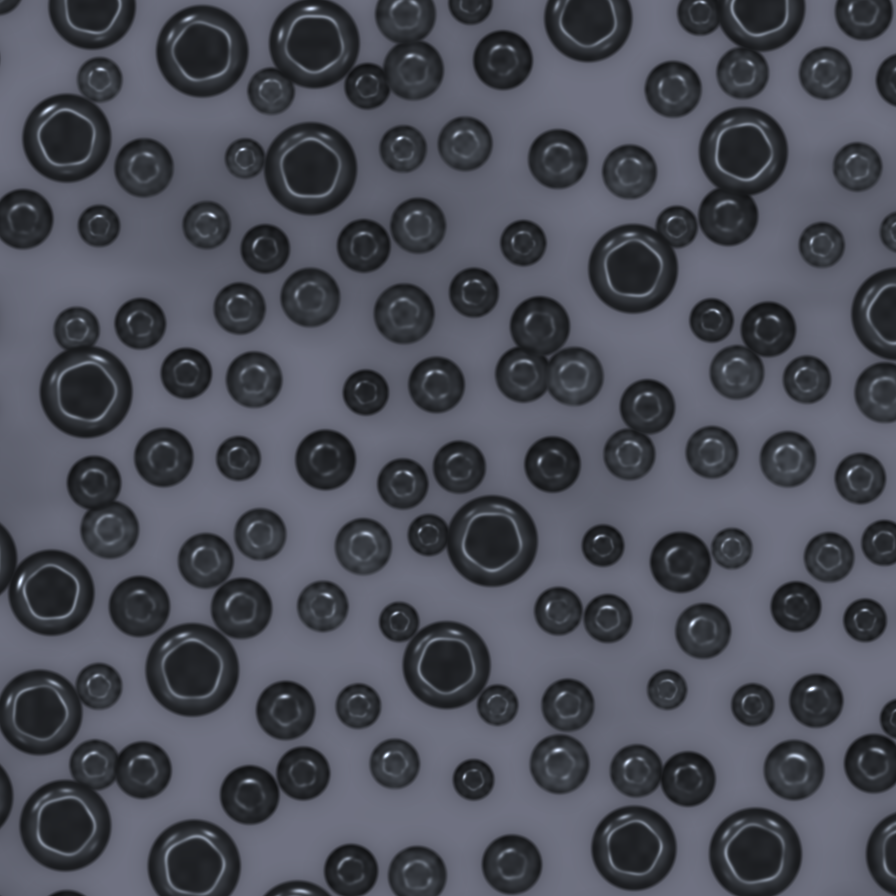
This pattern is drawn by a WebGL 2 fragment shader. Its source:

```glsl
#version 300 es
precision highp float;
// Dark glassy bubbles, large ringed ones and small glinting ones, on a hazy blue-grey ground.

#define SMALL_CELL 0.087
#define SMALL_JITTER 0.48
#define SMALL_RADIUS vec2(0.022, 0.034)
#define BIG_CELL 0.150
#define BIG_JITTER 0.58
#define BIG_SHARE 0.50
#define BIG_RADIUS vec2(0.047, 0.052)
#define EDGE_SOFTNESS 0.0028
#define HALO_WIDTH 0.008
#define GROUND_LIGHT vec3(0.435, 0.445, 0.505)
#define GROUND_SHADE vec3(0.355, 0.365, 0.415)
#define GLASS_TINT vec3(0.94, 1.00, 1.10)

uniform vec2 u_resolution;
out vec4 fragColor;

vec3 hash3(vec2 p) {
    vec3 h = fract(p.xyx * vec3(0.1031, 0.1030, 0.0973));
    h += dot(h, h.yxz + 33.33);
    return fract((h.xxy + h.yzz) * h.zyx);
}

float valueNoise(vec2 p) {
    vec2 cell = floor(p), f = fract(p);
    f = f * f * (3.0 - 2.0 * f);
    float low = mix(hash3(cell).x, hash3(cell + vec2(1, 0)).x, f.x);
    float high = mix(hash3(cell + vec2(0, 1)).x, hash3(cell + vec2(1, 1)).x, f.x);
    return mix(low, high, f.y);
}

vec3 ground(vec2 p) {
    float haze = 0.65 * valueNoise(p * 4.0 + 11.0) + 0.25 * valueNoise(p * 9.0 + 37.0)
               + 0.10 * valueNoise(p * vec2(12.0, 45.0) + 71.0);
    return mix(GROUND_SHADE, GROUND_LIGHT, smoothstep(0.15, 0.65, haze));
}

// Bubble descriptions: centre in xy, radius in z (zero where the cell is empty).
vec3 bigBubble(vec2 cell) {
    vec3 h = hash3(cell + 203.0);
    vec3 size = hash3(cell + 467.0);
    vec2 centre = (cell + 0.5 + BIG_JITTER * (h.xy - 0.5)) * BIG_CELL;
    return vec3(centre, h.z < BIG_SHARE ? mix(BIG_RADIUS.x, BIG_RADIUS.y, size.x) : 0.0);
}

vec3 smallBubble(vec2 cell) {
    vec3 h = hash3(cell + 719.0);
    vec2 stagger = vec2(0.5 * mod(cell.y, 2.0), 0.0);
    vec2 centre = (cell + stagger + 0.5 + SMALL_JITTER * (h.xy - 0.5)) * SMALL_CELL;
    return vec3(centre, mix(SMALL_RADIUS.x, SMALL_RADIUS.y, h.z));
}

// True if a small bubble would be mostly hidden by a large one.
bool isCovered(vec3 bubble) {
    vec2 home = floor(bubble.xy / BIG_CELL);
    for (int k = 0; k < 9; k++) {
        vec3 big = bigBubble(home + vec2(k % 3 - 1, k / 3 - 1));
        if (big.z > 0.0 && distance(big.xy, bubble.xy) < big.z + 0.65 * bubble.z) return true;
    }
    return false;
}

// Short bright streaks, mostly towards the upper left.
float glints(vec2 q, float orbit, vec2 size, vec2 seed) {
    float light = 0.0;
    for (int k = 0; k < 4; k++) {
        vec3 h = hash3(seed + float(k) * 17.0);
        float angle = k < 3 ? mix(0.9, 2.9, h.x) : mix(3.6, 6.0, h.x);
        vec2 dir = vec2(cos(angle), sin(angle));
        vec2 d = vec2(dot(q, vec2(-dir.y, dir.x)), dot(q, dir) - orbit) / size;
        light += (k < 3 ? 0.25 + 0.75 * h.y : 0.3 * h.y) * exp(-dot(d, d));
    }
    return light;
}

float glassShade(vec2 q, vec2 seed, bool big) {
    float r = length(q), angle = atan(q.y, q.x);
    vec3 h = hash3(seed + 91.0);
    float grain = valueNoise(q * 4.0 + seed * 7.0) - 0.5;
    float patches = valueNoise(q / max(r, 0.01) * 2.2 + seed * 5.0);
    float facets = r + 0.025 * cos(5.0 * angle + 6.28 * h.x);
    float rim = smoothstep(0.68, 0.93, r);
    if (big) {
        float shade = mix(0.125, 0.205, smoothstep(0.50, 0.70, r));
        shade = mix(shade, 0.105, rim) + 0.04 * grain;
        float ring = exp(-pow((facets - 0.62) / 0.045, 2.0));
        return shade + ring * (0.10 + 0.30 * patches)
             + 0.50 * glints(q, 0.77, vec2(0.13, 0.05), seed);
    }
    float shade = mix(0.175, 0.115, rim) - 0.025 * q.y + 0.07 * grain;
    float ring = exp(-pow((facets - 0.46) / 0.08, 2.0));
    return shade * mix(0.75, 1.35, h.y) + ring * 0.16 * patches
         + 0.42 * glints(q, 0.48, vec2(0.14, 0.075), seed);
}

void paintBubble(inout vec3 colour, vec2 p, vec3 bubble, vec2 seed, bool big) {
    vec2 offset = p - bubble.xy;
    float gap = length(offset) - bubble.z;
    colour *= 1.0 - 0.14 * exp(-max(gap, 0.0) / HALO_WIDTH);
    if (gap > EDGE_SOFTNESS) return;
    float cover = 1.0 - smoothstep(-EDGE_SOFTNESS, EDGE_SOFTNESS, gap);
    vec3 glass = GLASS_TINT * glassShade(offset / bubble.z, seed, big);
    colour = mix(colour, glass, 0.96 * cover);
}

void main() {
    vec2 p = gl_FragCoord.xy / u_resolution.y;
    vec3 colour = ground(p);
    // Small bubbles on a staggered, jittered grid
    for (int k = 0; k < 9; k++) {
        float row = floor(p.y / SMALL_CELL) + float(k / 3 - 1);
        float column = floor(p.x / SMALL_CELL - 0.5 * mod(row, 2.0)) + float(k % 3 - 1);
        vec2 cell = vec2(column, row);
        vec3 bubble = smallBubble(cell);
        if (distance(p, bubble.xy) < bubble.z + 3.0 * HALO_WIDTH && !isCovered(bubble))
            paintBubble(colour, p, bubble, cell + 40.0, false);
    }
    // Large bubbles on top
    for (int k = 0; k < 9; k++) {
        vec2 cell = floor(p / BIG_CELL) + vec2(k % 3 - 1, k / 3 - 1);
        vec3 bubble = bigBubble(cell);
        if (bubble.z > 0.0 && distance(p, bubble.xy) < bubble.z + 3.0 * HALO_WIDTH)
            paintBubble(colour, p, bubble, cell + 140.0, true);
    }
    fragColor = vec4(colour, 1.0);
}
```
